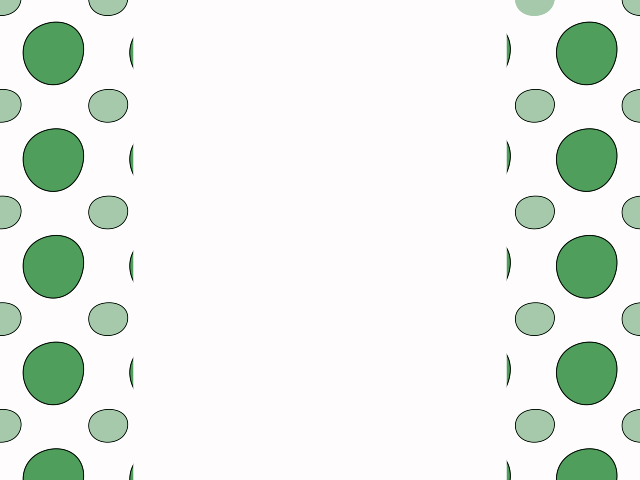
Write a WebGL 1 fragment shader that draws this background.

```glsl
precision highp float;

// Two side bands of rounded green pebbles around a blank central panel.
// Each pebble is a polar curve with a few harmonics, repeated on a square
// lattice; coordinates are measured in lattice tiles, y pointing up.

uniform vec2 u_resolution;

const vec2 TILES = vec2(6.0, 4.5);          // tiles across the canvas
const vec2 PANEL = vec2(1.25, 4.75);        // left and right panel edges

const vec3 PAPER = vec3(0.996, 0.989, 0.992);
const vec3 GREEN = vec3(0.31, 0.62, 0.36);
const vec3 MINT  = vec3(0.65, 0.79, 0.67);
const vec3 INK   = vec3(0.02, 0.07, 0.03);

const vec2 BIG_CENTER   = vec2(0.5, 0.0);
const vec2 BIG_RADII    = vec2(0.2914);
const vec4 BIG_COS      = vec4(0.008, -0.018, -0.010, -0.005);
const vec4 BIG_SIN      = vec4(0.013, 0.022, 0.018, 0.0);
const float BIG_STROKE  = 0.0105;

const vec2 SMALL_CENTER  = vec2(0.0145, 0.508);
const vec2 SMALL_RADII   = vec2(0.187, 0.158);
const vec4 SMALL_COS     = vec4(0.0, 0.0, 0.0, -0.010);
const vec4 SMALL_SIN     = vec4(0.010, 0.015, 0.010, 0.0);
const float SMALL_STROKE = 0.0085;
const vec2 BARE_CELL     = vec2(5.0, 4.0);  // small pebble without a stroke

// Approximate signed distance to a wobbly ellipse.
float pebble(vec2 p, vec2 radii, vec4 cosAmp, vec4 sinAmp) {
  vec2 n = p / radii;
  float angle = atan(n.y, n.x + 1e-6);
  vec4 phase = angle * vec4(1.0, 2.0, 3.0, 4.0);
  float rim = 1.01 + dot(cosAmp, cos(phase)) + dot(sinAmp, sin(phase));
  float len = max(length(n), 1e-4);
  float slope = max(length(n / radii) / len, 1e-4);
  return (len - rim) / slope;
}

float coverage(float d, float pixel) {
  return 1.0 - smoothstep(-0.5 * pixel, 0.5 * pixel, d);
}

// Ink silhouette first, then the fill inset by the stroke width.
vec3 paint(vec3 base, vec3 fill, float d, float stroke, float pixel) {
  vec3 rimColor = stroke > 0.0 ? INK : fill;
  vec3 body = mix(rimColor, fill, coverage(d + stroke, pixel));
  return mix(base, body, coverage(d, pixel));
}

void main() {
  vec2 p = gl_FragCoord.xy / u_resolution * TILES;
  float pixel = TILES.y / u_resolution.y;
  vec3 color = PAPER;

  // Large dark pebbles
  vec2 big = fract(p - BIG_CENTER + 0.5) - 0.5;
  float dBig = pebble(big, BIG_RADII, BIG_COS, BIG_SIN);
  color = paint(color, GREEN, dBig, BIG_STROKE, pixel);

  // Small pale pebbles, offset by half a tile
  vec2 lattice = p - SMALL_CENTER + 0.5;
  float dSmall = pebble(fract(lattice) - 0.5, SMALL_RADII, SMALL_COS, SMALL_SIN);
  bool bare = distance(floor(lattice), BARE_CELL) < 0.5;
  color = paint(color, MINT, dSmall, bare ? 0.0 : SMALL_STROKE, pixel);

  // Blank central panel
  float dPanel = max(PANEL.x - p.x, p.x - PANEL.y);
  color = mix(color, PAPER, coverage(dPanel, pixel));

  gl_FragColor = vec4(color, 1.0);
}
```
